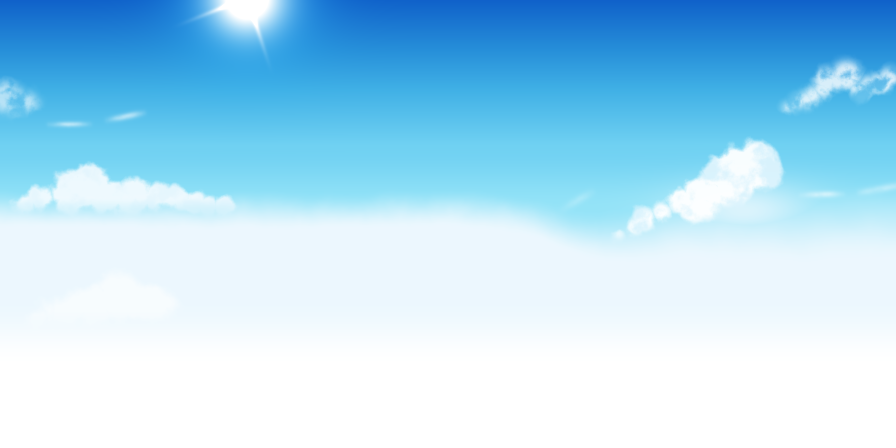
Reproduce this background procedurally as a WebGL 2 fragment shader.

```glsl
#version 300 es
precision highp float;
// Bright blue sky with a high sun, billowing clouds and a white mist bank below.

uniform vec2 u_resolution;
out vec4 outColor;

// Sky colours, from the zenith down to the horizon
const vec3 ZENITH = vec3(0.06, 0.38, 0.79);
const vec3 HIGH_SKY = vec3(0.15, 0.56, 0.85);
const vec3 MID_SKY = vec3(0.25, 0.69, 0.90);
const vec3 LOW_SKY = vec3(0.44, 0.82, 0.95);
const vec3 HORIZON = vec3(0.58, 0.89, 0.97);
// Sun, mist and cloud colours
const vec3 HALO = vec3(0.20, 0.72, 0.96);
const vec3 MIST = vec3(0.925, 0.970, 0.995);
const vec3 CLOUD_SHADE = vec3(0.76, 0.92, 0.985);
const vec3 WHITE = vec3(1.0);
// Placement, in units of the canvas height
const vec2 SUN = vec2(0.552, 1.005);
const float SUN_RADIUS = 0.075;
const float HALO_RADIUS = 0.15;
const float BANK_TOP = 0.555;
const float CLOUD_SOFTNESS = 0.009;
const float BILLOW = 0.045;
const int PUFFS = 10;

float hash(vec2 p) {
    return fract(sin(dot(p, vec2(127.1, 311.7))) * 43758.5453);
}

float noise(vec2 p) {
    vec2 i = floor(p), f = fract(p);
    f = f * f * (3.0 - 2.0 * f);
    return mix(mix(hash(i), hash(i + vec2(1, 0)), f.x),
               mix(hash(i + vec2(0, 1)), hash(i + vec2(1, 1)), f.x), f.y);
}

float fbm(vec2 p) {
    float sum = 0.0, amplitude = 0.5;
    for (int i = 0; i < 5; i++) {
        sum += amplitude * noise(p);
        p = mat2(1.6, 1.2, -1.2, 1.6) * p + 7.3;
        amplitude *= 0.5;
    }
    return sum;
}

// Distance to a chain of jittered discs from a to b
float puffs(vec2 p, vec2 a, vec2 b, float ra, float rb) {
    float d = 1.0;
    for (int i = 0; i < PUFFS; i++) {
        float t = float(i) / float(PUFFS - 1);
        vec2 seed = vec2(float(i), a.x * 17.0);
        float r = mix(ra, rb, t) * (0.8 + 0.35 * hash(seed));
        vec2 jitter = vec2(hash(seed + 3.1), hash(seed + 5.7)) - 0.5;
        d = min(d, length(p - mix(a, b, t) - jitter * r * 0.7) - r);
    }
    return d;
}

float cover(float d, float softness) {
    return 1.0 - smoothstep(-softness, softness, d);
}

// Thin feathered streak from a to b
float wisp(vec2 p, vec2 a, vec2 b, float width) {
    vec2 ab = b - a;
    float t = clamp(dot(p - a, ab) / dot(ab, ab), 0.0, 1.0);
    float d = length(p - a - ab * t) / width;
    return exp(-d * d) * (0.3 + 0.7 * sin(3.14159 * t));
}

// Narrow light ray leaving the sun
float ray(vec2 q, vec2 direction, float reach) {
    vec2 n = normalize(direction);
    float along = dot(q, n), across = (q.x * n.y - q.y * n.x) / 0.005;
    return exp(-across * across) * step(0.0, along) * (1.0 - smoothstep(0.0, reach, along));
}

vec3 skyColor(float y) {
    vec3 c = mix(HORIZON, LOW_SKY, smoothstep(0.53, 0.675, y));
    c = mix(c, MID_SKY, clamp((y - 0.675) / 0.125, 0.0, 1.0));
    c = mix(c, HIGH_SKY, clamp((y - 0.80) / 0.088, 0.0, 1.0));
    return mix(c, ZENITH, clamp((y - 0.888) / 0.112, 0.0, 1.0));
}

void main() {
    vec2 p = gl_FragCoord.xy / u_resolution.y;
    p.x *= 2.0 * u_resolution.y / u_resolution.x;
    vec3 color = skyColor(p.y);

    // Sun with halo and rays
    vec2 q = p - SUN;
    float r = length(q);
    color = mix(color, HALO, 0.9 * exp(-pow(r / HALO_RADIUS, 2.0)));
    float rays = ray(q, vec2(-0.93, -0.37), 0.19) + ray(q, vec2(0.31, -0.95), 0.19);
    float glare = exp(-pow(r / SUN_RADIUS, 2.0)) * 1.5 + 0.5 * rays;
    color = mix(color, WHITE, min(glare, 1.0));

    // Mist bank, dipping and softening toward the right
    float dip = exp(-pow((p.x - 1.33) / 0.14, 2.0));
    float right = smoothstep(1.15, 1.6, p.x);
    float top = BANK_TOP - 0.045 * dip + 0.025 * right + 0.025 * (fbm(p * 9.0) - 0.5);
    float mist = 1.0 - smoothstep(top - 0.065 - 0.10 * right, top + 0.02, p.y);
    vec2 m = (p - vec2(1.66, 0.53)) / vec2(0.15, 0.06);
    mist = max(mist, 0.8 * exp(-dot(m, m)));
    vec3 bank = mix(WHITE, MIST, smoothstep(0.18, 0.33, p.y));
    color = mix(color, bank, mist);

    // Cloud shapes, roughened by shared billows
    float rough = fbm(p * 26.0);
    float edge = BILLOW * (rough - 0.5);
    float left = min(puffs(p, vec2(0.06, 0.553), vec2(0.21, 0.578), 0.018, 0.043),
                     puffs(p, vec2(0.22, 0.572), vec2(0.50, 0.543), 0.040, 0.018));
    float heap = min(puffs(p, vec2(1.38, 0.475), vec2(1.68, 0.628), 0.012, 0.052),
                     puffs(p, vec2(1.55, 0.540), vec2(1.72, 0.610), 0.032, 0.025));
    float high = min(puffs(p, vec2(1.76, 0.758), vec2(1.88, 0.830), 0.010, 0.033),
                     puffs(p, vec2(1.91, 0.800), vec2(1.99, 0.825), 0.018, 0.023));
    float corner = puffs(p, vec2(0.0, 0.785), vec2(0.07, 0.77), 0.036, 0.018);
    float low = min(puffs(p, vec2(0.08, 0.295), vec2(0.25, 0.328), 0.018, 0.045),
                    puffs(p, vec2(0.25, 0.325), vec2(0.37, 0.320), 0.042, 0.025));

    // Cloud shading and layers, fading into the bank at their feet
    float light = smoothstep(0.30, 0.58, rough);
    vec3 lit = mix(CLOUD_SHADE, WHITE, light);
    color = mix(color, mix(MIST, WHITE, 0.5 * light),
                0.93 * cover(left + edge, CLOUD_SOFTNESS) * smoothstep(0.50, 0.56, p.y));
    color = mix(color, mix(lit, WHITE, 0.45),
                0.95 * cover(heap + edge, CLOUD_SOFTNESS) * smoothstep(0.43, 0.50, p.y));
    color = mix(color, lit, cover(high + edge, 0.014) * (0.25 + 0.55 * light));
    color = mix(color, lit, cover(corner + edge, 0.016) * (0.15 + 0.45 * light));
    color = mix(color, WHITE, 0.6 * cover(low + edge, 0.014) * smoothstep(0.25, 0.32, p.y));

    // Loose wisps
    float wisps = wisp(p, vec2(0.11, 0.722), vec2(0.20, 0.723), 0.006)
                + wisp(p, vec2(0.24, 0.732), vec2(0.32, 0.748), 0.007)
                + wisp(p, vec2(1.79, 0.565), vec2(1.88, 0.567), 0.007)
                + wisp(p, vec2(1.92, 0.570), vec2(2.02, 0.588), 0.008)
                + 0.5 * wisp(p, vec2(1.26, 0.535), vec2(1.32, 0.570), 0.009);
    color = mix(color, WHITE, min(wisps, 1.0) * (0.15 + 0.6 * rough));

    outColor = vec4(color, 1.0);
}
```
